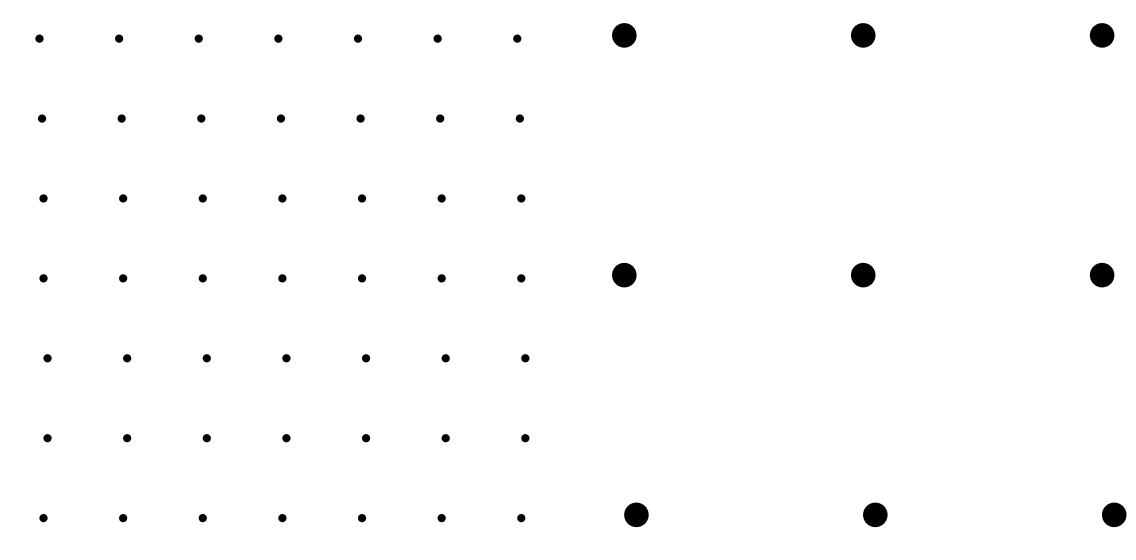
Left: the whole. Right: its middle third, enlarged.
Give the GLSL for this pattern, as a WebGL 2 fragment shader.

```glsl
#version 300 es
precision highp float;

uniform vec2 u_resolution;
out vec4 fragColor;

const vec3 PAPER = vec3(1.0);
const vec3 INK = vec3(0.0);

const float LAST_INDEX = 6.0;               // seven dots each way
const vec2 FIRST_DOT = vec2(0.0777, 0.0748);
const vec2 PITCH = vec2(0.1422, 0.1427);
const float DOT_RADIUS = 0.0073;

// Sideways drift of each row, from the bottom up
const float ROW_SHIFT[7] = float[7](
    0.0, 0.0072, 0.0072, 0.0, 0.0, -0.0026, -0.0072
);

// Index of the grid line nearest to a coordinate
float nearestIndex(float coord, float first, float pitch, float last) {
    return clamp(floor((coord - first) / pitch + 0.5), 0.0, last);
}

// Centre of the dot nearest to p, after shifting its row
vec2 nearestDot(vec2 p, vec2 first, vec2 pitch, float last) {
    float row = nearestIndex(p.y, first.y, pitch.y, last);
    vec2 rowStart = first + vec2(ROW_SHIFT[int(row)], 0.0);
    float column = nearestIndex(p.x, rowStart.x, pitch.x, last);
    return rowStart + pitch * vec2(column, row);
}

float circleDistance(vec2 p, vec2 center, float radius) {
    return length(p - center) - radius;
}

// Coverage of a shape, with an edge one pixel wide
float coverage(float dist, float pixel) {
    return clamp(0.5 - dist / pixel, 0.0, 1.0);
}

void main() {
    vec2 uv = gl_FragCoord.xy / u_resolution;
    float pixel = 1.0 / min(u_resolution.x, u_resolution.y);

    vec2 center = nearestDot(uv, FIRST_DOT, PITCH, LAST_INDEX);
    float dot_ = coverage(circleDistance(uv, center, DOT_RADIUS), pixel);

    fragColor = vec4(mix(PAPER, INK, dot_), 1.0);
}
```
